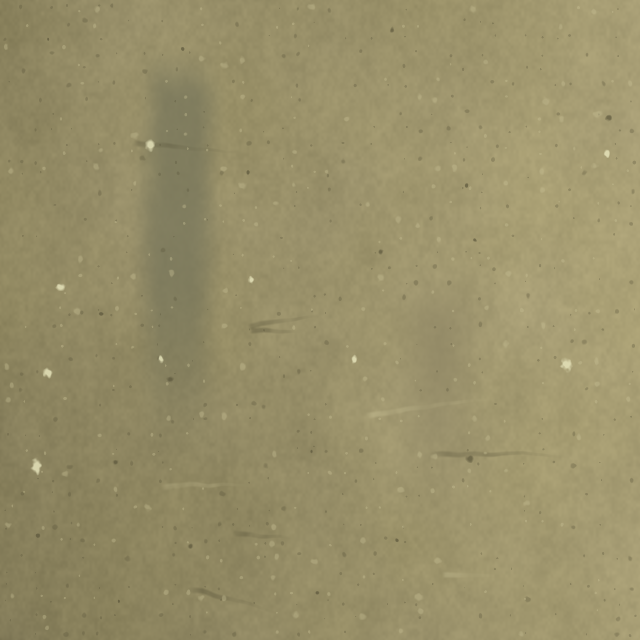
Reproduce this texture procedurally as a WebGL 2 fragment shader.

```glsl
#version 300 es
precision highp float;
// Worn olive-beige concrete: a left-to-right tone ramp with cloudy mottling,
// two soft vertical damp streaks, fine soft grain, scattered specks and flecks,
// and a few faint tapered scratches placed by hashing.

uniform vec2 u_resolution;
out vec4 fragColor;

const vec3 DARK_TONE = vec3(0.515, 0.485, 0.345);
const vec3 LIGHT_TONE = vec3(0.690, 0.650, 0.480);
const vec3 DAMP_TONE = vec3(0.465, 0.460, 0.355);
const vec3 SHADE_TONE = vec3(0.545, 0.510, 0.385);
const vec3 PIT_TONE = vec3(0.340, 0.320, 0.220);
const vec3 PALE_TONE = vec3(0.780, 0.750, 0.580);
const vec3 CHIP_TONE = vec3(0.900, 0.890, 0.730);
const vec3 BLUE_TONE = vec3(0.440, 0.470, 0.470);
const float CLOUD_AMOUNT = 0.55;
const float MOTTLE_AMOUNT = 0.26;
const float GRAIN_AMOUNT = 0.17;
const int SCRATCH_COUNT = 9;

float hash(vec2 p) {
  vec3 q = fract(p.xyx * vec3(0.1031, 0.1030, 0.0973));
  q += dot(q, q.yzx + 33.33);
  return fract((q.x + q.y) * q.z);
}

vec2 hash2(vec2 p) {
  return vec2(hash(p + 17.3), hash(p + 71.9));
}

// Value noise centred on zero
float noise(vec2 p) {
  vec2 i = floor(p), f = fract(p);
  f = f * f * (3.0 - 2.0 * f);
  float low = mix(hash(i), hash(i + vec2(1, 0)), f.x);
  float high = mix(hash(i + vec2(0, 1)), hash(i + vec2(1, 1)), f.x);
  return mix(low, high, f.y) - 0.5;
}

float fbm(vec2 p) {
  float sum = 0.0, gain = 0.5;
  for (int i = 0; i < 4; i++) {
    sum += gain * noise(p);
    p = mat2(0.8, 0.6, -0.6, 0.8) * p * 2.03 + 11.7;
    gain *= 0.5;
  }
  return sum;
}

// One soft spot in some cells of a grid; radii are in canvas units
float spots(vec2 uv, float cells, float density, vec2 radii, float seed) {
  vec2 p = uv * cells, id = floor(p) + seed;
  vec2 centre = 0.3 + 0.4 * hash2(id);
  vec2 d = (fract(p) - centre) / cells;
  d.x *= mix(0.8, 1.5, hash(id + 3.1));
  float size = hash(id + 5.7);
  float radius = mix(radii.x, radii.y, size * size);
  float dist = length(d) + radius * 0.6 * noise(uv * 220.0 + seed);
  return (1.0 - smoothstep(radius * 0.45, radius * 1.25, dist)) * step(hash(id + 9.2), density);
}

// Soft-edged vertical streak; span holds its lower and upper ends
float streak(vec2 uv, float x, float halfWidth, vec2 span, float softness) {
  float sway = 0.04 * noise(vec2(x * 40.0, uv.y * 5.0)) + 0.02 * fbm(uv * 14.0);
  float across = 1.0 - smoothstep(halfWidth - softness, halfWidth + softness, abs(uv.x - x + sway));
  float along = smoothstep(span.x, span.x + 0.35, uv.y) * (1.0 - smoothstep(span.y - 0.1, span.y, uv.y + sway));
  return across * along;
}

// Bent line, thick at its start and fading to its end
float scratch(vec2 uv, float index) {
  vec2 key = vec2(index * 7.0 + 2.0, 41.0);
  vec2 d = uv - mix(vec2(0.2, 0.05), vec2(0.75, 0.9), hash2(key));
  float angle = 0.5 * (hash(key + 4.0) - 0.5);
  d = mat2(cos(angle), -sin(angle), sin(angle), cos(angle)) * d;
  float t = d.x / mix(0.08, 0.26, hash(key + 6.0));
  float bend = 0.035 * (hash(key + 8.0) - 0.5) * t * t + 0.004 * noise(vec2(d.x * 40.0, index));
  float width = mix(0.0055, 0.0018, clamp(t, 0.0, 1.0));
  float line = 1.0 - smoothstep(width * 0.3, width * 1.3, abs(d.y - bend));
  return line * smoothstep(0.0, 0.08, t) * (1.0 - smoothstep(0.25, 1.0, t)) * (0.75 + noise(uv * 60.0));
}

void main() {
  vec2 uv = gl_FragCoord.xy / u_resolution;

  // Broad tone, clouds and grain
  float tone = 0.15 + 0.74 * pow(uv.x, 0.8);
  tone -= 0.14 * (1.0 - uv.x) * (1.0 - smoothstep(0.0, 0.5, uv.y));
  tone += CLOUD_AMOUNT * fbm(uv * vec2(4.5, 3.0) + 5.0);
  tone += MOTTLE_AMOUNT * fbm(uv * vec2(26.0, 20.0));
  tone += GRAIN_AMOUNT * (noise(uv * vec2(120.0, 95.0)) + 0.7 * noise(uv * vec2(240.0, 190.0)));
  vec3 color = mix(DARK_TONE, LIGHT_TONE, tone);
  color.b += 0.02 * fbm(uv * 6.0 + 30.0);

  // Damp streaks
  color = mix(color, DAMP_TONE, 0.72 * streak(uv, 0.29, 0.047, vec2(0.24, 0.95), 0.028));
  color = mix(color, SHADE_TONE, 0.6 * streak(uv, 0.70, 0.045, vec2(0.12, 0.60), 0.05));

  // Scratches, every third one pale
  for (int i = 0; i < SCRATCH_COUNT; i++) {
    vec3 ink = i % 3 == 2 ? PALE_TONE : PIT_TONE;
    color = mix(color, ink, 0.36 * scratch(uv, float(i)));
  }

  // Pits, pale flecks, bright chips and a rare blue fleck
  color = mix(color, PIT_TONE, 0.32 * spots(uv, 42.0, 0.24, vec2(0.0015, 0.0045), 3.0));
  color = mix(color, PIT_TONE, 0.65 * spots(uv, 9.0, 0.16, vec2(0.003, 0.007), 57.0));
  color = mix(color, PALE_TONE, 0.40 * spots(uv, 36.0, 0.22, vec2(0.002, 0.006), 101.0));
  color = mix(color, CHIP_TONE, 0.85 * spots(uv, 6.0, 0.13, vec2(0.005, 0.012), 211.0));
  color = mix(color, BLUE_TONE, 0.60 * spots(uv, 4.0, 0.07, vec2(0.007, 0.012), 307.0));

  fragColor = vec4(color, 1.0);
}
```
